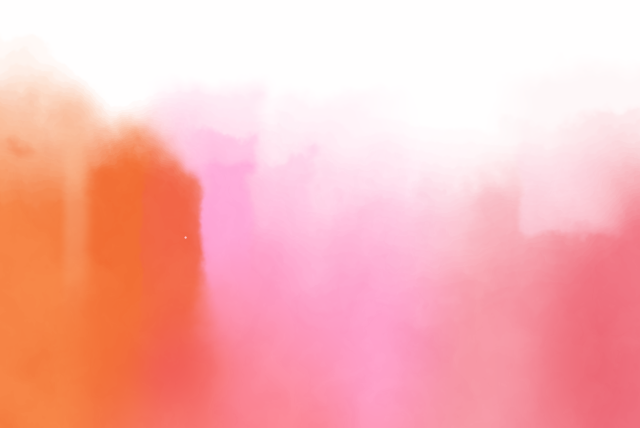
Write a Shadertoy shader that draws this background.

```glsl
const vec3 PAPER = vec3(1.0, 0.997, 0.997);
const vec3 PEACH = vec3(0.975, 0.72, 0.57);
const vec3 ORANGE = vec3(0.963, 0.508, 0.265);
const vec3 EMBER = vec3(0.95, 0.435, 0.21);
const vec3 VERMILION = vec3(0.948, 0.4, 0.28);
const vec3 SCARLET = vec3(0.94, 0.34, 0.34);
const vec3 SALMON = vec3(0.985, 0.515, 0.56);
const vec3 ORCHID = vec3(0.995, 0.645, 0.84);
const vec3 PINK = vec3(0.995, 0.62, 0.79);
const vec3 BLUSH = vec3(0.995, 0.85, 0.92);
const vec3 ROSE = vec3(0.965, 0.585, 0.64);
const vec3 CORAL = vec3(0.945, 0.465, 0.52);
const vec3 CRIMSON = vec3(0.92, 0.38, 0.43);

float hash(vec2 p) {
    vec3 a = fract(p.xyx * 0.1031);
    a += dot(a, a.yzx + 33.33);
    return fract((a.x + a.y) * a.z);
}

float noise(vec2 p) {
    vec2 i = floor(p), f = fract(p);
    f = f * f * (3.0 - 2.0 * f);
    return mix(mix(hash(i), hash(i + vec2(1, 0)), f.x),
               mix(hash(i + vec2(0, 1)), hash(i + vec2(1, 1)), f.x), f.y);
}

// Layered noise centred on zero
float fbm(vec2 p) {
    float sum = 0.0, gain = 0.5;
    for (int i = 0; i < 5; i++) {
        sum += gain * (noise(p) - 0.5);
        p = mat2(1.6, 1.2, -1.2, 1.6) * p + 17.3;
        gain *= 0.55;
    }
    return sum;
}

// Flat steps joined by narrow ramps
float terrace(float v, float steps) {
    float t = v * steps;
    return (floor(t) + smoothstep(0.35, 0.65, fract(t))) / steps;
}

// Rectangular stain: box and soft list left, bottom, right, top
vec3 wash(vec3 under, vec3 tint, float alpha, vec2 p, vec4 box, vec4 soft) {
    vec2 low = smoothstep(box.xy - soft.xy, box.xy + soft.xy, p);
    vec2 high = 1.0 - smoothstep(box.zw - soft.zw, box.zw + soft.zw, p);
    return mix(under, tint, alpha * low.x * low.y * high.x * high.y);
}

// Round diffuse stain
vec3 bloom(vec3 under, vec3 tint, float alpha, vec2 p, vec2 centre, vec2 size) {
    vec2 d = (p - centre) / size;
    return mix(under, tint, alpha * exp(-dot(d, d)));
}

// Saturated hue across the width
vec3 pigment(vec2 p) {
    float above = max(0.0, p.y - 0.56);
    float edge = 0.315 - 0.45 * above;
    float blur = mix(0.07, 0.007, smoothstep(0.1, 0.42, p.y)) + 0.3 * above;
    vec3 pinkSide = mix(SALMON, PINK, smoothstep(0.0, 0.55, p.y + (p.x - 0.34) * 0.95));
    vec3 c = mix(ORANGE, EMBER, smoothstep(0.08, 0.18, p.x));
    c = mix(c, VERMILION, smoothstep(0.2, 0.27, p.x));
    c = mix(c, pinkSide, smoothstep(edge - blur, edge + blur, p.x));
    c = mix(c, ROSE, smoothstep(0.59, 0.76, p.x + 0.1 * (0.3 - p.y)));
    return mix(c, CORAL, smoothstep(0.78, 0.93, p.x));
}

// Heights where the paint is full and where it vanishes
vec2 paintReach(float x) {
    vec2 r = mix(vec2(0.46, 0.95), vec2(0.48, 0.91), smoothstep(0.03, 0.1, x));
    r = mix(r, vec2(0.59, 0.78), smoothstep(0.1, 0.18, x));
    r = mix(r, vec2(0.55, 0.81), smoothstep(0.18, 0.26, x));
    r = mix(r, vec2(0.38, 0.83), smoothstep(0.26, 0.35, x));
    r = mix(r, vec2(0.2, 0.82), smoothstep(0.35, 0.5, x));
    r = mix(r, vec2(0.2, 0.75), smoothstep(0.5, 0.66, x));
    r = mix(r, vec2(0.24, 0.77), smoothstep(0.68, 0.82, x));
    return mix(r, vec2(0.41, 0.76), smoothstep(0.88, 1.0, x));
}

void mainImage(out vec4 fragColor, in vec2 fragCoord) {
    vec2 uv = fragCoord / iResolution.xy;
    vec2 q = uv * vec2(1.5, 1.0);

    // Ragged and gentle distortions
    vec2 ragged = vec2(fbm(q * 14.0), fbm(q * 12.0 + 41.0));
    float drift = fbm(q * 4.0 + 9.0);
    vec2 p = uv + ragged * vec2(0.035, 0.09) + vec2(0.01, 0.05) * drift;
    vec2 s = uv + vec2(0.012, 0.05) * drift;

    // Pale clouds above the paint
    vec3 c = PAPER;
    c = wash(c, BLUSH, 0.45, p, vec4(0.26, 0.4, 0.41, 0.81), vec4(0.04, 0.1, 0.02, 0.04));
    c = wash(c, BLUSH, 0.2, p, vec4(0.44, 0.4, 0.61, 0.785), vec4(0.04, 0.1, 0.06, 0.025));
    c = wash(c, ROSE, 0.07, p, vec4(0.8, 0.5, 1.2, 0.83), vec4(0.05, 0.1, 0.1, 0.04));
    c = wash(c, ROSE, 0.1, p, vec4(0.88, 0.56, 0.99, 0.73), vec4(0.03, 0.05, 0.03, 0.015));

    // Main body of paint, drying in thin contour steps
    vec2 reach = paintReach(s.x);
    float cover = 1.0 - smoothstep(reach.x, reach.y, s.y + ragged.y * 0.08);
    cover = mix(cover, terrace(cover, 22.0), 0.75);
    c = mix(c, pigment(s + ragged * 0.02), cover);

    // Orange side
    c = wash(c, PEACH, 0.4, p, vec4(-0.2, 0.56, 0.14, 0.77), vec4(0.1, 0.12, 0.04, 0.08));
    c = wash(c, PEACH, 0.4, s, vec4(0.1, 0.36, 0.135, 0.72), vec4(0.01, 0.15, 0.014, 0.06));
    c = wash(c, EMBER, 0.7, p, vec4(0.15, 0.3, 0.225, 0.625), vec4(0.02, 0.2, 0.015, 0.02));
    c = wash(c, VERMILION, 0.65, p, vec4(0.224, 0.2, 0.3, 0.575), vec4(0.004, 0.15, 0.015, 0.05));
    c = bloom(c, EMBER, 0.6, s, vec2(0.2, 0.24), vec2(0.06, 0.13));
    c = bloom(c, SCARLET, 0.65, s, vec2(0.275, 0.14), vec2(0.065, 0.11));
    c = bloom(c, SALMON, 0.5, s, vec2(0.25, -0.04), vec2(0.09, 0.13));
    c = bloom(c, EMBER, 0.35, p, vec2(0.025, 0.65), vec2(0.018, 0.025));

    // Pink middle
    c = wash(c, ORCHID, 0.38, p, vec4(0.31, 0.4, 0.4, 0.695), vec4(0.03, 0.1, 0.01, 0.01));
    c = wash(c, ORCHID, 0.6, p, vec4(0.322, 0.42, 0.395, 0.62), vec4(0.01, 0.12, 0.01, 0.015));
    c = wash(c, ORCHID, 0.2, p, vec4(0.41, 0.48, 0.49, 0.635), vec4(0.02, 0.06, 0.01, 0.01));
    c = wash(c, PINK, 0.14, p, vec4(0.52, 0.36, 0.59, 0.53), vec4(0.012, 0.08, 0.05, 0.02));
    c = bloom(c, ORCHID, 0.25, p, vec2(0.49, 0.65), vec2(0.018, 0.018));
    c = bloom(c, PINK, 0.7, s, vec2(0.58, 0.1), vec2(0.06, 0.2));

    // Rose side
    c = wash(c, ROSE, 0.25, p, vec4(0.735, 0.3, 0.81, 0.6), vec4(0.02, 0.15, 0.01, 0.05));
    c = wash(c, BLUSH, 0.4, p, vec4(0.812, 0.44, 0.95, 0.66), vec4(0.008, 0.015, 0.05, 0.08));
    c = wash(c, CORAL, 0.3, p, vec4(0.87, 0.1, 1.2, 0.46), vec4(0.03, 0.15, 0.1, 0.03));
    c = bloom(c, CRIMSON, 0.65, s, vec2(0.92, 0.14), vec2(0.07, 0.15));

    // Water marks in the pigment and one bare fleck
    float mark = terrace(fbm(q * vec2(9.0, 6.0) + ragged), 10.0);
    c += vec3(0.02, 0.07, 0.06) * mark * smoothstep(0.0, 0.3, cover);
    float fleck = length((uv - vec2(0.29, 0.445)) * vec2(1.5, 1.0));
    c = mix(c, BLUSH, 0.8 * (1.0 - smoothstep(0.001, 0.004, fleck)));
    fragColor = vec4(clamp(c, 0.0, 1.0), 1.0);
}
```
